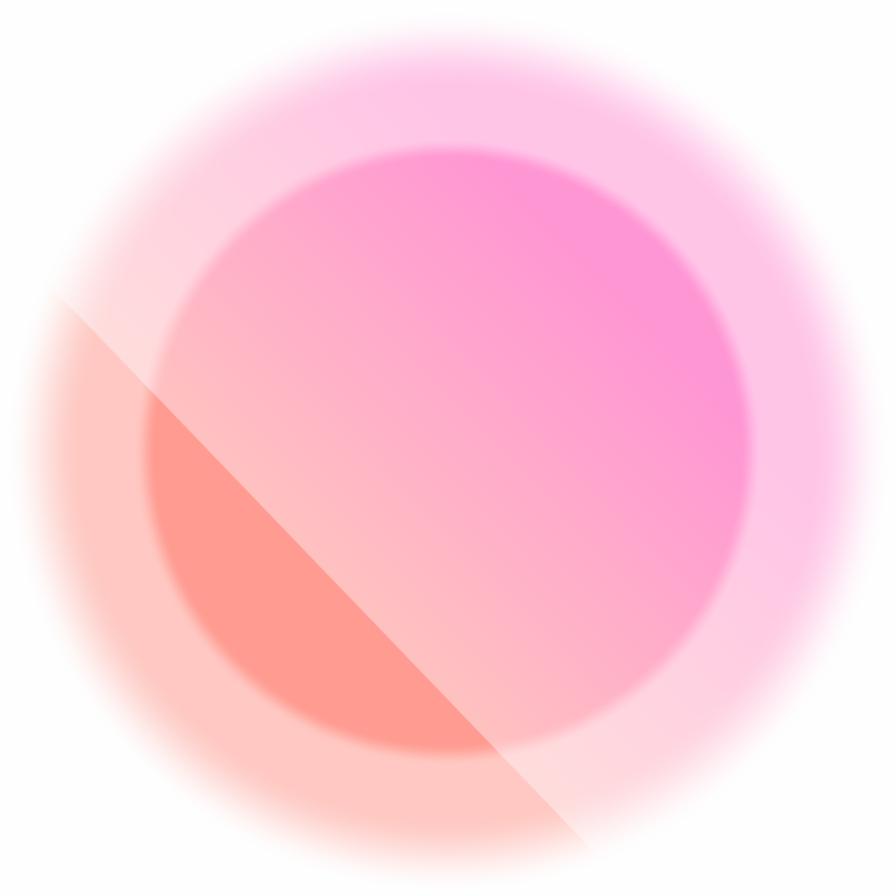
Reproduce this background procedurally as a Shadertoy shader.

```glsl
const vec3 PAPER = vec3(0.996);
const vec3 CORAL = vec3(1.0, 0.608, 0.565);
const vec3 BLUSH = vec3(1.0, 0.757, 0.753);
const vec3 ORCHID = vec3(1.0, 0.588, 0.831);

// Coverage of a disc whose rim fades over radius +- softness
float softDisc(vec2 p, vec2 center, float radius, float softness) {
    return 1.0 - smoothstep(radius - softness, radius + softness, length(p - center));
}

// Signed distance to a line; positive on the side the normal points to
float lineDistance(vec2 p, vec2 anchor, vec2 normal) {
    return dot(p - anchor, normalize(normal));
}

// Flat colour below the cut, linear gradient above it
vec3 splitFill(float cutDistance, float gradientLength, float edge) {
    vec3 gradient = mix(BLUSH, ORCHID, clamp(cutDistance / gradientLength, 0.0, 1.0));
    return mix(CORAL, gradient, smoothstep(-edge, edge, cutDistance));
}

void mainImage(out vec4 fragColor, in vec2 fragCoord) {
    float size = min(iResolution.x, iResolution.y);
    vec2 uv = (fragCoord - 0.5 * iResolution.xy) / size + 0.5;
    vec2 center = vec2(0.5, 0.496);

    // Diagonal cut shared by both discs
    float cut = lineDistance(uv, vec2(0.3333, 0.3923), vec2(1.04, 1.0));
    vec3 fill = splitFill(cut, 0.45, 0.75 / size);

    // Translucent halo beneath the solid disc
    float halo = 0.55 * softDisc(uv, center, 0.45, 0.044);
    float core = softDisc(uv, center, 0.338, 0.012);
    vec3 color = mix(PAPER, fill, halo);
    color = mix(color, fill, core);

    fragColor = vec4(color, 1.0);
}
```
